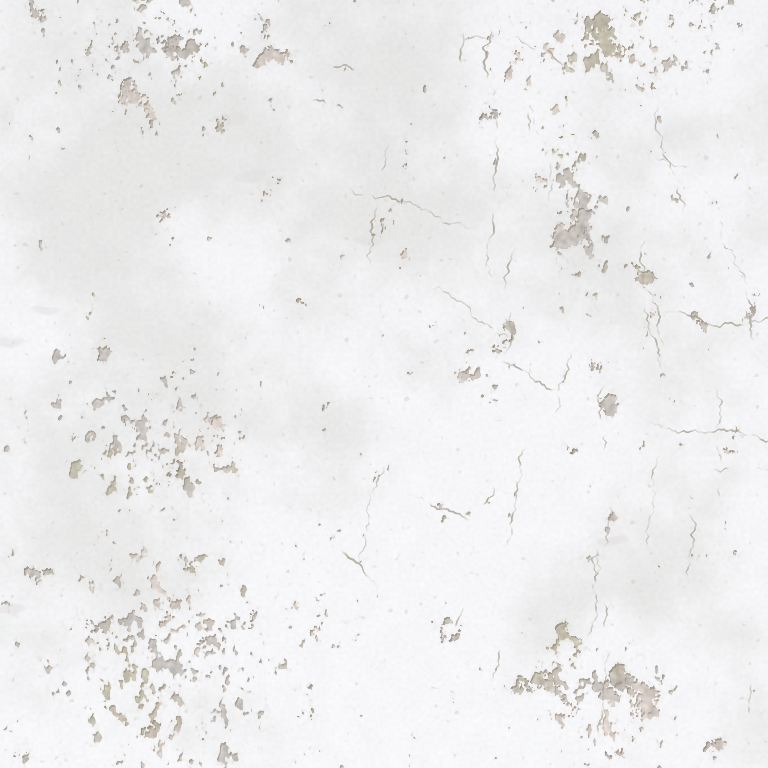
Give the GLSL for this texture, as a Shadertoy shader.

```glsl
// Weathered white plaster: softly stained paint with ragged peeled chips and hairline cracks.
// Chips are thresholded gradient-noise fbm, gathered into worn regions and along cracks;
// cracks are hashed, noise-bent line segments drawn in a loop.

const vec3 PAINT_WHITE = vec3(0.964, 0.965, 0.974);
const vec3 STAIN_GREY  = vec3(0.908, 0.909, 0.906);
const vec3 SMUDGE_GREY = vec3(0.880, 0.865, 0.865);
const vec3 CHIP_GREY   = vec3(0.765, 0.745, 0.725);
const vec3 CHIP_TAN    = vec3(0.760, 0.735, 0.670);
const vec3 CHIP_PINK   = vec3(0.840, 0.800, 0.775);
const vec3 RIM_BROWN   = vec3(0.520, 0.475, 0.410);
const vec3 CRACK_TAN   = vec3(0.640, 0.610, 0.550);

const float CHIP_SCALE  = 16.0;
const float SPECK_SCALE = 46.0;
const float ROUGHNESS   = 0.68;   // fbm gain of the peeled outlines
const float WEAR_START  = 0.67;   // noise level needed to peel sound paint
const float WEAR_GAIN   = 0.55;   // how far wear lowers that level
const float CRACK_WIDTH = 0.0003;
const float CRACK_SOFT  = 0.0014;
const int CRACKS  = 42;
const int SMUDGES = 7;

// Worn regions: centre xy, radius zw. The first BROAD ones also lose large chips.
const int REGIONS = 8;
const int BROAD = 6;
const vec4 WORN[REGIONS] = vec4[REGIONS](
    vec4(0.20, 0.94, 0.13, 0.09), vec4(0.80, 0.95, 0.15, 0.07),
    vec4(0.74, 0.72, 0.035, 0.16), vec4(0.78, 0.08, 0.11, 0.08),
    vec4(0.62, 0.51, 0.045, 0.025), vec4(0.51, 0.65, 0.02, 0.02),
    vec4(0.21, 0.14, 0.17, 0.18), vec4(0.20, 0.42, 0.14, 0.09));

vec2 hash2(vec2 p) {
    vec3 q = fract(p.xyx * vec3(0.1031, 0.1030, 0.0973));
    q += dot(q, q.yzx + 33.33);
    return fract((q.xx + q.yz) * q.zy);
}

float corner(vec2 cell, vec2 offset) {
    return dot(hash2(cell) * 2.0 - 1.0, offset);
}

float gradientNoise(vec2 p) {
    vec2 i = floor(p), f = fract(p);
    vec2 u = f * f * f * (f * (f * 6.0 - 15.0) + 10.0);
    vec2 e = vec2(1.0, 0.0);
    return mix(mix(corner(i, f), corner(i + e, f - e), u.x),
               mix(corner(i + e.yx, f - e.yx), corner(i + 1.0, f - 1.0), u.x), u.y);
}

float fbm(vec2 p, int octaves, float gain) {
    float sum = 0.0, amplitude = 1.0;
    for (int i = 0; i < octaves; i++) {
        sum += amplitude * gradientNoise(p);
        p = mat2(1.68, 1.26, -1.26, 1.68) * p + 17.3;
        amplitude *= gain;
    }
    return sum;
}

// x: crack line opacity, y: nearness to a crack
vec2 cracks(vec2 p) {
    vec2 result = vec2(0.0);
    for (int i = 0; i < CRACKS; i++) {
        float id = float(i);
        vec2 place = hash2(vec2(id, 3.0)), form = hash2(vec2(id, 71.0));
        vec2 centre = vec2(mix(0.35, 1.0, sqrt(place.x)), place.y);
        float halfLength = mix(0.015, 0.12, form.y * form.y);
        float angle = (place.x + place.y - 1.0) * 0.5 + (form.x < 0.18 ? 1.3 : 0.0);
        if (i == 0) { centre = vec2(0.64, 0.79); halfLength = 0.23; angle = 0.0; }
        vec2 q = p - centre;
        if (length(q) > halfLength + 0.06) continue;
        q = mat2(cos(angle), -sin(angle), sin(angle), cos(angle)) * q;
        float row = id * 3.7 + 0.45;
        q.x += 0.030 * gradientNoise(vec2(q.y * 11.0, row))
             + 0.010 * gradientNoise(vec2(q.y * 50.0, row))
             + 0.005 * gradientNoise(vec2(q.y * 150.0, row));
        float patchy = gradientNoise(vec2(q.y * 26.0, row + 9.0));
        float broken = patchy + 0.6 * gradientNoise(vec2(q.y * 90.0, row + 5.0));
        float taper = 1.0 - smoothstep(0.6 * halfLength, halfLength, abs(q.y));
        float width = CRACK_WIDTH * (1.0 + 3.0 * max(patchy, 0.0));
        float line = 1.0 - smoothstep(width, width + CRACK_SOFT, abs(q.x));
        line *= taper * smoothstep(-0.3, 0.3, broken);
        float near = exp(-q.x * q.x / 0.0002) * taper * smoothstep(-0.1, 0.3, patchy);
        result = max(result, vec2(line, near));
    }
    return result;
}

// x: wear for large chips, y: wear for specks
vec2 wear(vec2 p) {
    p += 0.06 * vec2(gradientNoise(p * 7.0 + 5.2), gradientNoise(p * 7.0 + 31.7));
    vec2 amount = vec2(0.0);
    for (int i = 0; i < REGIONS; i++) {
        vec2 q = (p - WORN[i].xy) / WORN[i].zw;
        float w = exp(-dot(q, q));
        amount = max(amount, vec2(i < BROAD ? w : 0.35 * w, w));
    }
    return amount;
}

// Positive where paint has peeled: x large chips, y specks
vec2 peel(vec2 p, vec2 worn) {
    vec2 field = vec2(fbm(p * CHIP_SCALE * vec2(1.0, 0.85) + 40.0, 5, ROUGHNESS),
                      fbm(p * SPECK_SCALE * vec2(1.0, 0.75) + 90.0, 3, ROUGHNESS));
    return field - WEAR_START + WEAR_GAIN * worn;
}

void mainImage(out vec4 fragColor, in vec2 fragCoord) {
    vec2 p = fragCoord / iResolution.y;

    // Stained paint with a greyer band above the middle, and fine grain
    float band = exp(-pow((p.y - 0.68) / 0.22, 2.0)) * (1.0 - 0.5 * p.x);
    float stain = smoothstep(-0.25, 0.40, fbm(p * 2.6 + 11.0, 6, 0.6) + 0.5 * band - 0.17);
    vec3 color = mix(PAINT_WHITE, STAIN_GREY, stain);
    color += 0.012 * (0.5 - p.y) + 0.012 * gradientNoise(p * 28.0) + 0.022 * gradientNoise(p * 170.0);
    float dust = smoothstep(0.36, 0.58, gradientNoise(p * 105.0 + 7.0));
    color = mix(color, CHIP_TAN, 0.3 * dust);

    // Faint flat smudges
    for (int i = 0; i < SMUDGES; i++) {
        vec2 q = p - hash2(vec2(float(i), 23.0));
        q += 0.012 * gradientNoise(p * 40.0);
        float smudge = 1.0 - smoothstep(0.6, 1.1, length(q / vec2(0.022, 0.008)));
        color = mix(color, SMUDGE_GREY, 0.45 * smudge);
    }

    // Cracks, then chips gathered around them
    vec2 crack = cracks(p);
    vec2 worn = max(wear(p), vec2(0.65, 0.6) * crack.y);
    vec2 field = peel(p, worn);
    vec2 shadowField = peel(p + vec2(-0.0015, 0.0025), worn);
    vec2 chips = smoothstep(vec2(-0.03, -0.03), vec2(0.03, 0.06), field);
    vec2 rims = chips * (1.0 - smoothstep(vec2(-0.08, -0.10), vec2(0.04, 0.05), shadowField));

    // Bare plaster tint, grain, worn halo and shadowed rim
    float tint = gradientNoise(p * 9.0 + 60.0);
    vec3 bare = mix(CHIP_GREY, CHIP_TAN, smoothstep(-0.05, 0.25, tint));
    bare = mix(bare, CHIP_PINK, smoothstep(0.0, 0.25, gradientNoise(p * 8.0 + 77.0)));
    bare += 0.10 * gradientNoise(p * 45.0) + 0.12 * gradientNoise(p * 130.0);
    color = mix(color, bare, 0.14 * smoothstep(-0.22, 0.0, max(field.x, field.y)));
    color = mix(color, bare, max(chips.x, 0.9 * chips.y));
    color = mix(color, RIM_BROWN, 0.55 * max(rims.x, 0.75 * rims.y));
    color = mix(color, CRACK_TAN, 0.75 * crack.x * (1.0 - 0.6 * chips.x));

    fragColor = vec4(clamp(color, 0.0, 1.0), 1.0);
}
```
